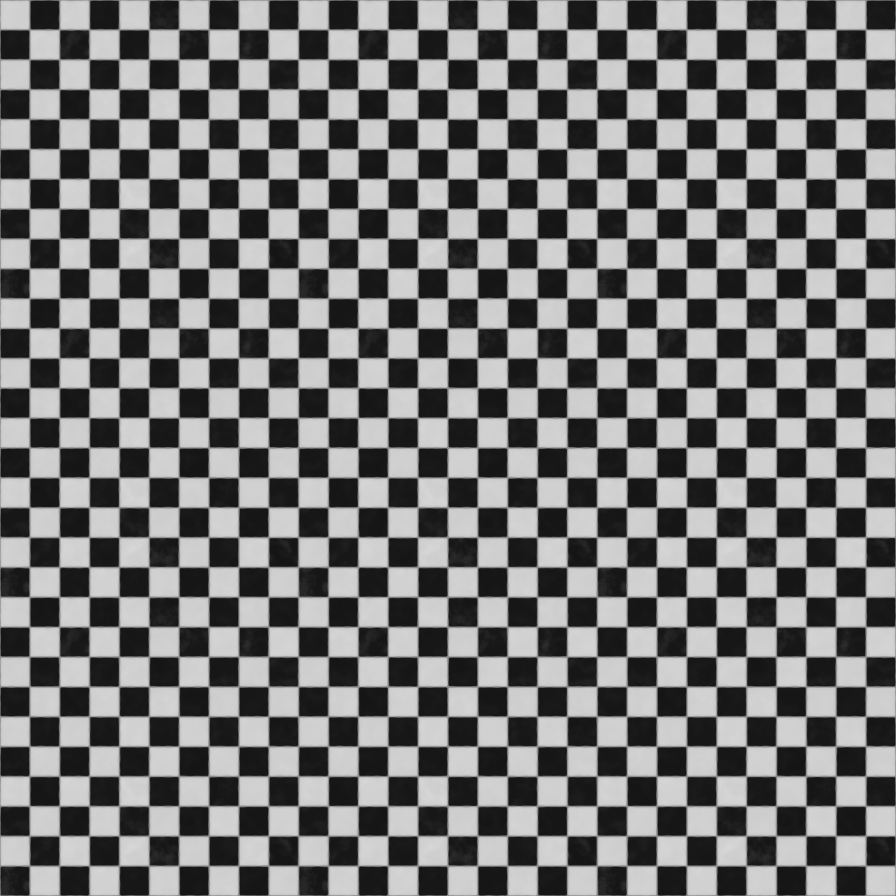
Write a three.js fragment shader that draws this pattern.

```glsl
// Checkerboard of worn black and pale ceramic tiles with thin grey grout.
// Each tile is a rounded box with slightly wavy edges; wrapping gradient noise
// adds cloudy smudges, and the wear repeats every PATCH tiles so the plane tiles.

const float TILES = 30.0;        // tiles across and up
const float PATCH = 10.0;        // tiles before the wear repeats
const float GAP = 0.021;         // half the grout width, in tiles
const float CORNER = 0.05;       // corner radius, in tiles
const float SOFTNESS = 0.03;     // half the edge blur, in tiles
const float WAVINESS = 0.016;    // edge wobble, in tiles
const float TINT = 0.012;        // brightness spread between tiles
const float LIGHT_SMUDGE = 0.035;
const float DARK_SMUDGE = 0.085;
const float RIM_SHADE = 0.035;   // grime close to the edge of pale tiles
const vec3 LIGHT = vec3(0.815);
const vec3 DARK = vec3(0.088);
const vec3 GROUT = vec3(0.54);

varying vec2 vUv;

float hash(vec2 p) {
  vec3 q = fract(vec3(p.xyx) * 0.1031);
  q += dot(q, q.yzx + 33.33);
  return fract((q.x + q.y) * q.z);
}

float cornerSlope(vec2 corner, vec2 offset, float period, float seed) {
  float angle = 6.2832 * hash(mod(corner, period) + seed);
  return dot(vec2(cos(angle), sin(angle)), offset);
}

// Gradient noise, about -0.7 to 0.7, that wraps after a whole period
float gradientNoise(vec2 p, float period, float seed) {
  vec2 i = floor(p);
  vec2 f = p - i;
  vec2 u = f * f * f * (f * (f * 6.0 - 15.0) + 10.0);
  vec2 e = vec2(1.0, 0.0);
  float low = mix(cornerSlope(i, f, period, seed),
                  cornerSlope(i + e.xy, f - e.xy, period, seed), u.x);
  float high = mix(cornerSlope(i + e.yx, f - e.yx, period, seed),
                   cornerSlope(i + e.xx, f - e.xx, period, seed), u.x);
  return mix(low, high, u.y);
}

float cloud(vec2 p, float seed) {
  float sum = 0.0;
  float weight = 1.0;
  float frequency = 2.0;
  for (int octave = 0; octave < 4; octave++) {
    sum += weight * gradientNoise(p * frequency, PATCH * frequency, seed);
    frequency *= 2.0;
    weight *= 0.5;
  }
  return sum;
}

float roundedBox(vec2 p, float halfSize, float radius) {
  vec2 q = abs(p) - halfSize + radius;
  return length(max(q, 0.0)) + min(max(q.x, q.y), 0.0) - radius;
}

void main() {
  vec2 p = vUv * TILES;
  vec2 cell = floor(p);
  vec2 id = mod(cell, PATCH);
  float isLight = mod(cell.x + cell.y, 2.0);

  // Tile outline
  float wobble = WAVINESS * gradientNoise(p * 4.0, PATCH * 4.0, 17.0);
  float edge = roundedBox(p - cell - 0.5, 0.5 - GAP, CORNER) + wobble;
  float coverage = 1.0 - smoothstep(-SOFTNESS, SOFTNESS, edge);

  // Wear: a few tiles are strongly smudged, most only faintly
  float wear = mix(0.15, 1.0, pow(hash(id + 71.0), 3.0));
  float smudge = wear * smoothstep(-0.25, 0.75, cloud(p, 43.0));
  float tint = TINT * (hash(id + 7.0) - 0.5);
  float mottle = 0.012 * cloud(p, 91.0);
  float rim = RIM_SHADE * smoothstep(-0.1, 0.0, edge);

  vec3 pale = LIGHT + tint + mottle + LIGHT_SMUDGE * smudge - rim;
  vec3 black = DARK + 0.5 * (tint + mottle) + DARK_SMUDGE * smudge;
  vec3 glaze = mix(black, pale, isLight);

  gl_FragColor = vec4(mix(GROUT, glaze, coverage), 1.0);
}
```
